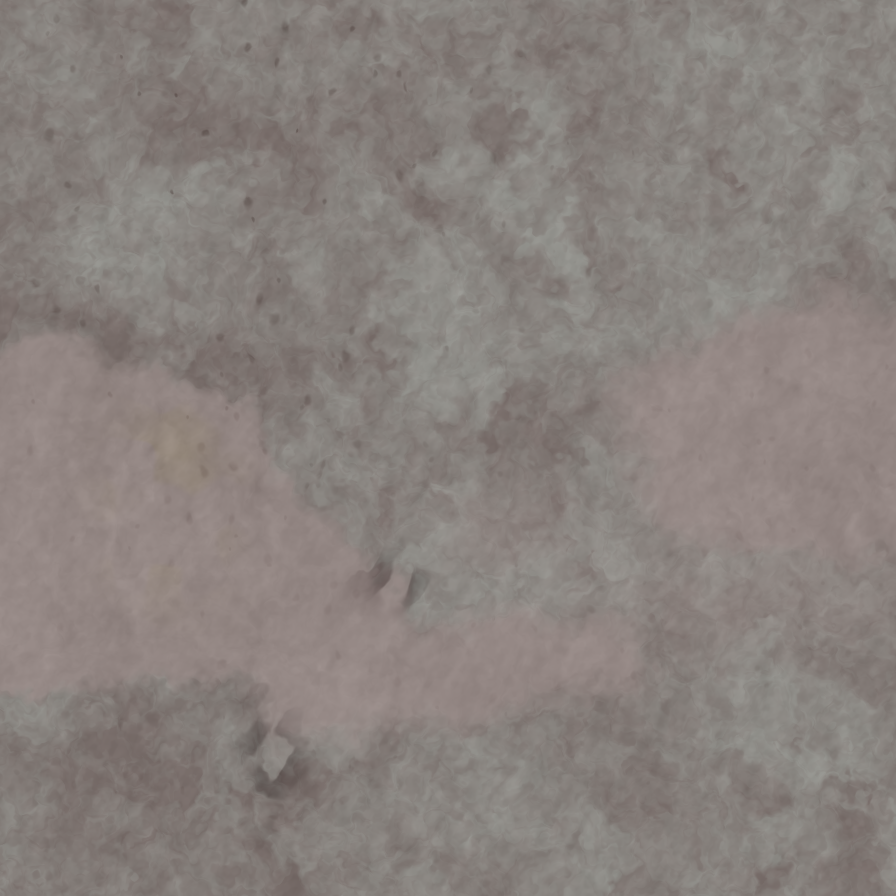
A WebGL 2 fragment shader for this texture:

```glsl
#version 300 es
precision highp float;
// Weathered plaster: mottled grey-green and brown stone with smooth pink
// remnants of paint. Layered cellular noise gives the mottling and bends the
// outlines of the patches; scattered cells add pits, smudges and chips.
uniform vec2 u_resolution;
out vec4 fragColor;

vec3 hash3(vec2 p) {
  vec3 h = fract(p.xyx * vec3(0.1031, 0.1030, 0.0973));
  h += dot(h, h.yxz + 33.33);
  return fract((h.xxy + h.yzz) * h.zyx);
}

// Smooth cellular noise: random cell values blended by distance
float cellNoise(vec2 p) {
  vec2 cell = floor(p), f = fract(p);
  float sum = 0.0, weights = 0.0;
  for (int y = -1; y <= 1; y++)
    for (int x = -1; x <= 1; x++) {
      vec2 o = vec2(x, y);
      vec3 h = hash3(cell + o + 200.0);
      vec2 d = o + 0.15 + 0.7 * h.xy - f;
      float w = exp(-6.0 * dot(d, d));
      sum += w * h.z;
      weights += w;
    }
  return sum / weights;
}

float layered(vec2 p) {
  float sum = 0.0, gain = 0.30;
  for (int i = 0; i < 5; i++) {
    sum += gain * cellNoise(p);
    p = mat2(1.6, 1.2, -1.2, 1.6) * p + 7.3;
    gain *= 0.81;
  }
  return sum / 1.03;
}

// Scattered soft spots; chance is the share of cells that hold one
float spots(vec2 p, float chance, float radius) {
  vec2 cell = floor(p), f = fract(p);
  float cover = 0.0;
  for (int y = -1; y <= 1; y++)
    for (int x = -1; x <= 1; x++) {
      vec2 o = vec2(x, y);
      vec3 h = hash3(cell + o + 70.0);
      float r = radius * (0.5 + h.z / chance);
      float d = length((o + h.xy - f) * vec2(1.15, 0.85));
      cover = max(cover, step(h.z, chance) * (1.0 - smoothstep(0.3 * r, r, d)));
    }
  return cover;
}

float blob(vec2 p, vec2 centre, vec2 size) {
  vec2 d = (p - centre) / size;
  return exp(-dot(d, d));
}

float segment(vec2 p, vec2 a, vec2 b) {
  vec2 d = b - a;
  return length(p - a - d * clamp(dot(p - a, d) / dot(d, d), 0.0, 1.0));
}

void main() {
  vec2 uv = gl_FragCoord.xy / u_resolution;
  vec2 bend = vec2(layered(uv * 7.0 + 3.0), layered(uv * 7.0 + 19.0)) - 0.5;
  vec2 q = uv + 0.09 * bend;

  // Pink remnants: a left slab with a tail, and a rounded patch at right
  float lip = 0.625 - 0.16 * q.x - 0.3 * q.x * q.x - q.y;
  float slope = 0.55 - dot(q, vec2(0.82, 0.57));
  float slab = min(min(lip, slope), q.y - 0.225);
  float tail = 0.05 - segment(q, vec2(0.32, 0.235), vec2(0.68, 0.265));
  float dome = 1.0 - length((q - vec2(0.93, 0.52)) / vec2(0.24, 0.145));
  float pink = max(smoothstep(-0.012, 0.016, slab), smoothstep(-0.025, 0.03, tail));
  pink = max(pink, smoothstep(-0.15, 0.15, dome));
  pink = max(pink, 0.45 * blob(q, vec2(0.85, 0.34), vec2(0.24, 0.07)));
  pink = max(pink, 0.5 * blob(q, vec2(0.55, 0.40), vec2(0.08, 0.05)));

  // Mottled stone with broad stains
  float mottle = layered(uv * 11.0 + bend) - 0.5;
  float tone = 0.60 + 2.4 * mottle;
  tone -= 0.48 * blob(q, vec2(0.21, 0.11), vec2(0.14, 0.11));
  tone -= 0.30 * blob(q, vec2(0.45, 0.15), vec2(0.12, 0.04));
  tone -= 0.30 * blob(q, vec2(0.10, 0.96), vec2(0.28, 0.12));
  tone -= 0.25 * blob(q, vec2(0.36, 0.72), vec2(0.12, 0.16));
  tone -= 0.30 * blob(q, vec2(0.60, 0.47), vec2(0.10, 0.05));
  tone += 0.10 * blob(q, vec2(0.16, 0.74), vec2(0.14, 0.07));
  tone += 0.10 * blob(q, vec2(0.78, 0.80), vec2(0.22, 0.16));
  tone -= 0.45 * exp(-pow((lip + 0.03) / 0.035, 2.0)) * smoothstep(0.42, 0.3, uv.x);
  tone -= 0.45 * spots(uv * 13.0 + 2.0 * bend, 0.22, 0.3);
  tone = clamp(tone, -0.2, 1.2);
  vec3 stone = mix(vec3(0.485, 0.447, 0.433), vec3(0.56, 0.552, 0.533), tone);

  // Paint is flatter, with a faint yellow stain
  vec3 paint = vec3(0.58, 0.53, 0.518) + 0.08 * mottle;
  paint -= vec3(0.0, 0.0, 0.04) * blob(q, vec2(0.19, 0.46), vec2(0.06, 0.1))
         * smoothstep(0.45, 0.7, cellNoise(uv * 24.0));
  vec3 colour = mix(stone, paint, pink);

  // Shallow slanted relief lit from the upper right, and fine grain
  vec2 slant = mat2(0.88, 0.33, -0.47, 0.94) * uv * vec2(1.0, 0.8);
  float rise = cellNoise(slant * 48.0) - cellNoise(slant * 48.0 + vec2(0.4, 0.25));
  float bumps = 0.032 + 0.04 * blob(uv, vec2(0.2, 0.45), vec2(0.1, 0.08));
  colour += bumps * rise * mix(1.0, 0.7, pink);
  float grain = cellNoise(slant * 95.0 + 5.0) + cellNoise(slant * 160.0) - 1.0;
  colour += 0.026 * grain * mix(1.0, 0.65, pink);

  // Pits, denser toward the upper left, and chips beside the paint
  float pits = spots(uv * 42.0 + bend, 0.13, 0.22);
  colour -= vec3(0.09, 0.1, 0.1) * pits
          * (0.25 + 0.75 * blob(uv, vec2(0.25, 0.85), vec2(0.28, 0.3)));
  float broken = max(blob(uv, vec2(0.44, 0.35), vec2(0.04, 0.03)),
                     blob(uv, vec2(0.30, 0.15), vec2(0.035, 0.07)));
  float chips = broken * smoothstep(0.42, 0.75, cellNoise(slant * vec2(52.0, 36.0) + bend));
  colour -= vec3(0.14, 0.145, 0.14) * chips;

  fragColor = vec4(colour, 1.0);
}
```
